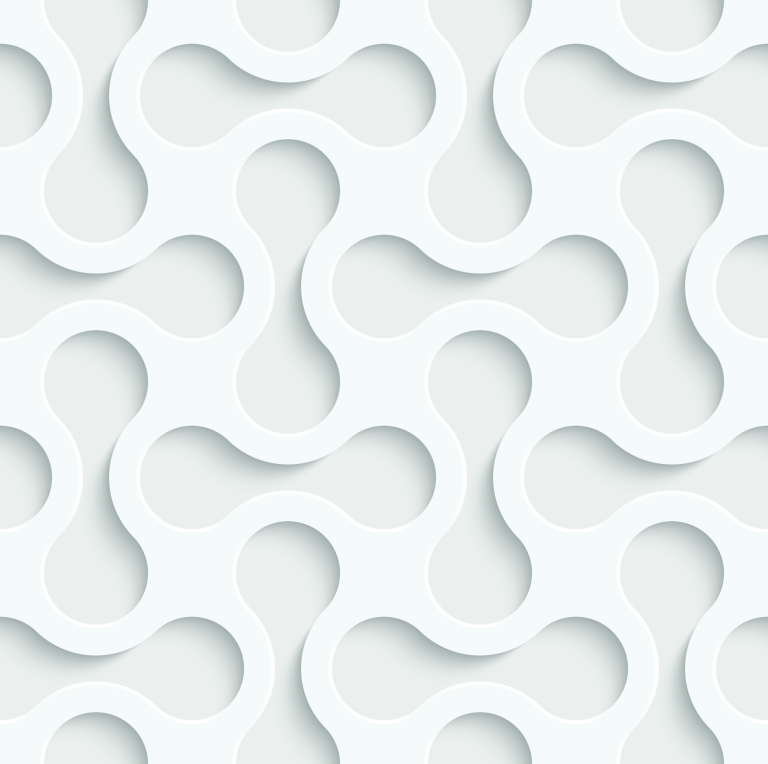
A Shadertoy shader for this pattern:

```glsl
// Pale perforated relief: interlocking dumbbell cutouts with soft cast shadows.

const float CELLS = 4.0;             // cells per side; even, so the checkerboard tiles
const float CAP_RADIUS = 0.271;      // rounded ends, in cells
const float WAIST = 0.068;           // half width of the neck, in cells
const float CAP_OFFSET = 0.5;        // cap centres sit on the cell borders
const float RIM_WIDTH = 0.019;       // lit edge of the plate
const float SHADOW_LENGTH = 0.30;
const float SHADOW_FALLOFF = 1.8;
const int SHADOW_STEPS = 28;
const vec2 TO_LIGHT = vec2(0.7071, 0.7071);

const vec3 PLATE_COLOR = vec3(0.960, 0.980, 0.980);
const vec3 RIM_COLOR = vec3(1.0);
const vec3 FLOOR_COLOR = vec3(0.922, 0.943, 0.938);
const vec3 SHADOW_COLOR = vec3(0.600, 0.660, 0.650);

// Radius of the neck arc that meets both caps tangentially.
const float NECK_RADIUS = (CAP_OFFSET * CAP_OFFSET + WAIST * WAIST - CAP_RADIUS * CAP_RADIUS)
                        / (2.0 * (CAP_RADIUS - WAIST));

// Signed distance to a dumbbell along x, for a point in the first quadrant.
float dumbbell(vec2 q) {
    float arcHeight = WAIST + NECK_RADIUS;
    bool besideNeck = q.x / CAP_OFFSET + q.y / arcHeight < 1.0;
    return besideNeck ? NECK_RADIUS - length(q - vec2(0.0, arcHeight))
                      : length(q - vec2(CAP_OFFSET, 0.0)) - CAP_RADIUS;
}

// Signed distance to the cutouts: negative in a hole, positive on the plate.
float cutouts(vec2 p) {
    vec2 cell = floor(p);
    vec2 q = abs(p - cell - 0.5);
    if (mod(cell.x + cell.y, 2.0) > 0.5) q = q.yx;   // alternate the direction
    float neighborCap = length(q - vec2(0.0, CAP_OFFSET)) - CAP_RADIUS;
    return min(dumbbell(q), neighborCap);
}

// Shadow on the floor: march toward the light and keep the strongest blocker.
float castShadow(vec2 p) {
    float shade = 0.0;
    for (int i = 0; i < SHADOW_STEPS; i++) {
        float t = float(i) / float(SHADOW_STEPS);
        float softness = 0.010 + 0.08 * t;
        float blocked = smoothstep(0.0, softness, cutouts(p + TO_LIGHT * SHADOW_LENGTH * t));
        shade = max(shade, blocked * pow(1.0 - t, SHADOW_FALLOFF));
    }
    return shade;
}

void mainImage(out vec4 fragColor, in vec2 fragCoord) {
    vec2 p = fragCoord / iResolution.xy * CELLS;
    float pixel = CELLS / iResolution.y;
    float d = cutouts(p);

    // Bright rim where the plate edge faces the light
    float probe = 0.005;
    float facing = (d - cutouts(p + TO_LIGHT * probe)) / probe;
    float rim = smoothstep(0.0, 0.55, facing)
              * (1.0 - smoothstep(RIM_WIDTH - pixel, RIM_WIDTH + pixel, d));
    vec3 plate = mix(PLATE_COLOR, RIM_COLOR, rim);

    // Recessed floor, then the plate over it
    vec3 ground = mix(FLOOR_COLOR, SHADOW_COLOR, castShadow(p));
    vec3 color = mix(ground, plate, smoothstep(-0.75 * pixel, 0.75 * pixel, d));
    fragColor = vec4(color, 1.0);
}
```
